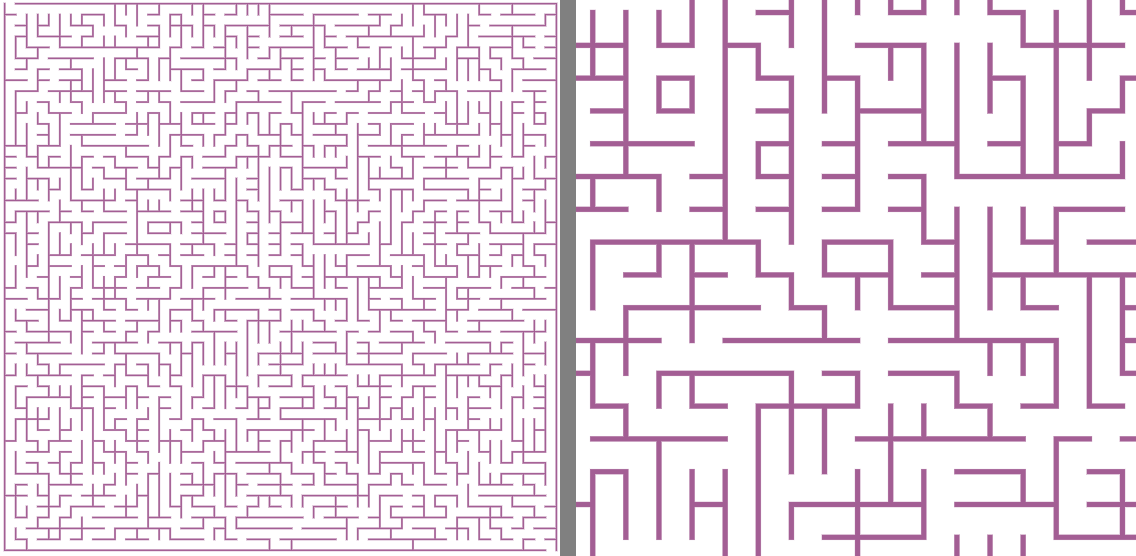
Left, the full canvas; right, a detail of the centre.
This pattern is drawn by a WebGL 1 fragment shader. Its source:

```glsl
precision highp float;
uniform vec2 u_resolution;

#define CELLS 50.0
#define FRAME_LOW vec2(0.0083, 0.0103)
#define FRAME_HIGH vec2(0.9936, 0.9934)
#define HALF_WIDTH 0.081
#define SOFTNESS 0.75
#define SEED 17.0
#define PAPER vec3(1.0)
#define INK vec3(0.64, 0.37, 0.58)

float hash(vec2 p) {
  p = fract((p + SEED) * vec2(0.1031, 0.1130));
  p += dot(p, p.yx + 33.33);
  return fract((p.x + p.y) * p.x * 97.31);
}

// Directions 0..3: right, up, left, down
vec2 heading(float dir) {
  if (dir < 0.5) return vec2(1.0, 0.0);
  if (dir < 1.5) return vec2(0.0, 1.0);
  if (dir < 2.5) return vec2(-1.0, 0.0);
  return vec2(0.0, -1.0);
}

// Layered sines choose one forbidden direction per region, which prevents loops
float barredDir(vec2 post) {
  float axis = sin(post.x * 0.23 + 2.0 * sin(post.y * 0.17)) + sin(post.y * 0.29 + 1.3);
  float side = sin(post.y * 0.31 + 1.7 * sin(post.x * 0.21)) + sin(post.x * 0.19 + 4.0);
  return step(-0.2, axis) + 2.0 * step(0.0, side);
}

float candidateDir(vec2 post, float attempt) {
  float turn = mod(floor(3.0 * hash(post)) + attempt, 3.0);
  return mod(barredDir(post) + 1.0 + turn, 4.0);
}

// Odd posts avoid walls that their even neighbours already own
float wallDir(vec2 post) {
  float dir = candidateDir(post, 0.0);
  if (mod(post.x + post.y, 2.0) > 0.5) {
    for (int i = 0; i < 3; i++) {
      dir = candidateDir(post, float(i));
      float facing = candidateDir(post + heading(dir), 0.0);
      if (abs(facing - mod(dir + 2.0, 4.0)) > 0.5) break;
    }
  }
  return dir;
}

bool isInner(vec2 post) {
  vec2 fromCenter = abs(post - 0.5 * CELLS);
  return max(fromCenter.x, fromCenter.y) < 0.5 * CELLS - 0.5;
}

bool hasWall(vec2 post, float dir, float ownDir) {
  vec2 next = post + heading(dir);
  vec2 fromCenter = abs(next - 0.5 * CELLS);
  if (max(fromCenter.x, fromCenter.y) > 0.5 * CELLS + 0.5) return false;
  bool innerPost = isInner(post);
  bool innerNext = isInner(next);

  // Outer frame with an entrance and an exit
  if (!innerPost && !innerNext) {
    vec2 middle = 0.5 * (post + next);
    return distance(middle, vec2(0.5, CELLS)) > 0.1
        && distance(middle, vec2(CELLS - 0.5, 0.0)) > 0.1;
  }
  if (innerPost && abs(ownDir - dir) < 0.5) return true;
  return innerNext && abs(wallDir(next) - mod(dir + 2.0, 4.0)) < 0.5;
}

void main() {
  vec2 uv = gl_FragCoord.xy / u_resolution;
  vec2 grid = (uv - FRAME_LOW) / (FRAME_HIGH - FRAME_LOW) * CELLS;
  vec2 post = clamp(floor(grid + 0.5), 0.0, CELLS);
  vec2 local = grid - post;
  float ownDir = wallDir(post);

  // Distance to the wall arms leaving the nearest post
  float wall = 1.0;
  for (int i = 0; i < 4; i++) {
    float dir = float(i);
    if (hasWall(post, dir, ownDir)) {
      vec2 along = heading(dir);
      float across = abs(dot(local, vec2(-along.y, along.x)));
      wall = min(wall, max(across, -dot(local, along)) - HALF_WIDTH);
    }
  }

  float edge = SOFTNESS * CELLS / min(u_resolution.x, u_resolution.y);
  float ink = 1.0 - smoothstep(-edge, edge, wall);
  gl_FragColor = vec4(mix(PAPER, INK, ink), 1.0);
}
```
